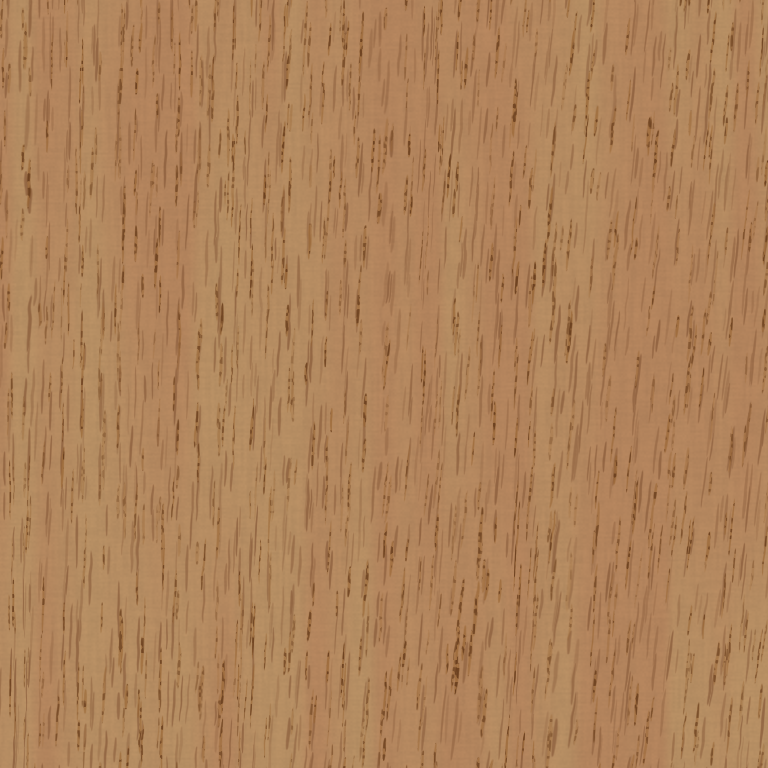
Write a WebGL 1 fragment shader that draws this texture.

```glsl
precision highp float;
// Straight-grained oak veneer with slanted, speckled pores in vertical bands.
uniform vec2 u_resolution;

const vec3 PINK_TAN = vec3(0.700, 0.515, 0.362);
const vec3 GOLD_TAN = vec3(0.712, 0.557, 0.387);
const vec3 PORE_BROWN = vec3(0.535, 0.355, 0.225);
const vec3 PORE_AMBER = vec3(0.590, 0.385, 0.185);
const vec3 FLECK_DARK = vec3(0.390, 0.225, 0.105);

const int PORE_LAYERS = 5;
const float BAND_WIDTH = 0.0245;      // spacing of the pore bands
const float BAND_WARP = 0.016;        // irregularity of that spacing
const float PORE_CELL = 0.088;        // room for one pore along the grain
const float PORE_HALF_WIDTH = 0.0017;
const float PORE_SOFTNESS = 0.0011;
const float SLANT_LEFT = 0.025;
const float SLANT_RIGHT = 0.105;
const float SLANT_SPREAD = 0.045;
const float FIBRE_CONTRAST = 0.034;
const float WEAVE_CONTRAST = 0.026;

float hash(vec2 p) {
  vec3 q = fract(vec3(p.xyx) * 0.1031);
  q += dot(q, q.yzx + 33.33);
  return fract((q.x + q.y) * q.z);
}

float noise(vec2 p) {
  vec2 i = floor(p);
  vec2 f = fract(p);
  f = f * f * (3.0 - 2.0 * f);
  return mix(mix(hash(i), hash(i + vec2(1.0, 0.0)), f.x),
             mix(hash(i + vec2(0.0, 1.0)), hash(i + vec2(1.0, 1.0)), f.x), f.y);
}

// Strength of the pores at p: x for plain streaks, y for speckled ones.
vec2 pores(vec2 p, float slant, float soft) {
  vec2 strength = vec2(0.0);
  float band = floor(p.x / BAND_WIDTH);
  for (int layer = 0; layer < PORE_LAYERS; layer++) {
    float seed = float(layer) * 57.0 + 11.0;
    // The first layers hug the band centre, the last ones are scattered.
    float spread = layer < 3 ? 0.5 : 1.0;
    for (int side = -1; side <= 1; side++) {
      float column = band + float(side);
      float y = p.y / PORE_CELL + 9.0 * hash(vec2(column, seed));
      vec2 id = vec2(column + seed, floor(y) + seed * 3.0);
      float size = hash(id + 3.7);
      float halfLength = mix(0.18, 0.47, size);
      float middle = mix(halfLength, 1.0 - halfLength, hash(id + 8.1));
      float along = fract(y) - middle;
      float lean = slant + SLANT_SPREAD * (hash(id + 5.3) - 0.5);
      float centre = (column + 0.5 + spread * (hash(id + 1.9) - 0.5)) * BAND_WIDTH;
      float across = abs(p.x - centre - lean * along * PORE_CELL);
      float t = along / halfLength;
      float taper = max(1.0 - t * t, 0.0);
      float halfWidth = PORE_HALF_WIDTH * mix(0.55, 1.15, hash(id + 6.6)) * sqrt(taper);
      float mask = 1.0 - smoothstep(halfWidth - soft, halfWidth + soft, across);
      mask *= smoothstep(0.0, 0.3, taper);
      mask *= step(hash(id + 2.2), 0.82) * mix(0.3, 1.0, hash(id + 4.4));
      float speckled = step(hash(id + 7.5), layer < 3 ? 0.55 : 0.2);
      strength = max(strength, mask * vec2(1.0 - speckled, speckled));
    }
  }
  return strength;
}

void main() {
  vec2 p = gl_FragCoord.xy / u_resolution.y;
  float soft = max(PORE_SOFTNESS, 0.6 / u_resolution.y);

  // Broad tone: long stripes over soft patches.
  float stripes = noise(p * vec2(34.0, 1.6) + 4.0);
  float patches = noise(p * vec2(5.0, 2.2) + 19.0);
  float tone = smoothstep(0.25, 0.75, 0.55 * stripes + 0.45 * patches);
  vec3 color = mix(PINK_TAN, GOLD_TAN, tone);

  // Fine fibres along the grain and faint threads across it.
  float fibre = noise(p * vec2(260.0, 22.0)) - 0.5;
  float thread = noise(p * vec2(45.0, 340.0) + 31.0) - 0.5;
  float dust = noise(p * vec2(400.0, 400.0) + 7.0) - 0.5;
  color *= 1.0 + FIBRE_CONTRAST * fibre + WEAVE_CONTRAST * (thread + dust);

  // Pores follow gently wandering growth bands.
  vec2 q = p;
  q.x += BAND_WARP * (noise(vec2(p.x * 17.0, p.y * 1.3)) - 0.5);
  q.x += 0.0016 * (noise(p * vec2(50.0, 60.0)) - 0.5);
  float slant = mix(SLANT_LEFT, SLANT_RIGHT, smoothstep(0.0, 1.0, p.x + 0.25 * (0.5 - p.y)));
  vec2 pore = pores(q, slant, soft);

  float grit = noise(p * vec2(300.0, 210.0) + 53.0);
  float fleck = smoothstep(0.48, 0.72, grit) * pore.y;
  color = mix(color, PORE_BROWN, 0.74 * pore.x);
  color = mix(color, PORE_AMBER, 0.66 * pore.y);
  color = mix(color, FLECK_DARK, 0.85 * fleck);

  gl_FragColor = vec4(color, 1.0);
}
```
